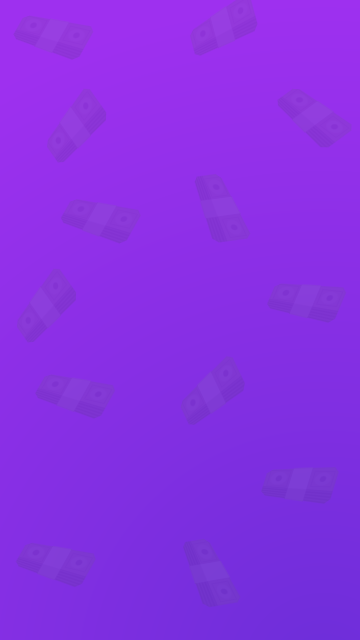
This background is drawn by a Shadertoy shader. Its source:

```glsl
// Faint bundles of paper notes scattered over a violet gradient.
// The gradient is radial from the lower right; each bundle is a tapered, skewed
// box with a note face, a shaded side and a band, placed by layered sines.

const vec3 GLOW_NEAR = vec3(0.425, 0.178, 0.850);
const vec3 GLOW_FAR = vec3(0.620, 0.190, 0.938);
const vec2 GLOW_CENTRE = vec2(0.90, -0.10);
const float GLOW_REACH = 1.88;

const vec3 NOTE_TINT = vec3(0.45, 0.33, 0.60);
const vec3 SIDE_TINT = vec3(0.36, 0.25, 0.54);
const vec3 BAND_TINT = vec3(0.52, 0.43, 0.70);
const vec3 INK_TINT = vec3(0.33, 0.20, 0.52);
const float TINT_STRENGTH = 0.23;

const int ROWS = 7;
const int EMPTY_SLOT = 10;        // left slot of the sixth row
const float HALF_LENGTH = 0.098;  // of the canvas width
const float SKEW = 0.26;
const float FOLD = -0.30;         // where the face meets the side

mat2 rotation(float a) {
    float c = cos(a), s = sin(a);
    return mat2(c, -s, s, c);
}

// Coverage of a shape from its signed distance.
float cover(float d, float blur) {
    return clamp(0.5 - d / blur, 0.0, 1.0);
}

float box(vec2 p, vec2 halfSize) {
    vec2 q = abs(p) - halfSize;
    return max(q.x, q.y);
}

// Tints the background with one bundle; q spans -1 to 1 along its length.
vec3 drawBundle(vec3 base, vec2 q, float blur) {
    q.x -= SKEW * q.y;
    float halfHeight = mix(0.36, 0.54, clamp(0.5 + 0.5 * q.x, 0.0, 1.0));
    vec2 p = vec2(q.x, q.y / halfHeight);

    // Chamfered outline, slightly wider under the band.
    float bandEdge = abs(p.x + 0.02) - 0.27;
    float swell = bandEdge < 0.0 ? 0.04 : 0.0;
    float outline = max(abs(p.x) - 1.0, (abs(p.y) - 1.0 - swell) * halfHeight);
    outline = max(outline, (abs(p.x) + 0.5 * abs(p.y) - 1.36) * 0.85);

    float band = cover(bandEdge, blur);
    float side = cover((p.y - FOLD) * halfHeight, blur);
    vec3 tint = mix(NOTE_TINT, SIDE_TINT, side);

    // Paper edges on the side.
    tint -= 0.025 * side * sin(p.y * 38.0);

    // A framed note with a round seal on each half.
    vec2 note = vec2(abs(p.x) - 0.62, (p.y - 0.34) * halfHeight);
    float face = 1.0 - side;
    float frame = abs(box(note, vec2(0.28, 0.22))) - 0.008;
    float panel = length(note * vec2(0.8, 1.0)) - 0.18;
    float seal = length(note) - 0.085;
    tint = mix(tint, BAND_TINT, 0.40 * face * cover(panel, blur));
    tint = mix(tint, INK_TINT, 0.45 * face * cover(frame, blur));
    tint = mix(tint, INK_TINT, 0.75 * face * cover(seal, blur));

    // The band covers the notes and keeps a softer fold.
    tint = mix(tint, BAND_TINT - 0.06 * side, band);
    float crease = cover(abs(bandEdge) - 0.008, blur);
    tint = mix(tint, INK_TINT, 0.35 * crease);
    float rim = cover(abs(outline + 0.012) - 0.010, blur);
    tint = mix(tint, INK_TINT, 0.25 * rim);

    return mix(base, tint, TINT_STRENGTH * cover(outline, blur));
}

// Centre in xy and turn in z; even slots lie left, odd slots right.
vec3 placeBundle(int slot, float canvasHeight) {
    float row = float(slot / 2);
    bool isLeft = slot % 2 == 0;
    float odd = mod(row, 2.0);
    float wobble = sin(row * 2.3 + float(slot) * 1.7);
    float x = isLeft ? 0.145 + 0.075 * mod(row, 3.0) : 0.60 + 0.25 * odd;
    float y = 0.945 - 0.138 * row + 0.012 * wobble;
    float turn = isLeft ? mix(-0.26, 0.87, odd)
                        : -0.26 + 0.96 * sin(1.4 * row + 2.2);
    return vec3(x + 0.02 * wobble, y * canvasHeight, turn);
}

void mainImage(out vec4 fragColor, in vec2 fragCoord) {
    vec2 p = fragCoord / iResolution.x;
    float canvasHeight = iResolution.y / iResolution.x;
    float blur = 1.4 / (iResolution.x * HALF_LENGTH);

    float glow = length(p - GLOW_CENTRE) / GLOW_REACH;
    vec3 colour = mix(GLOW_NEAR, GLOW_FAR, clamp(glow, 0.0, 1.0));

    for (int slot = 0; slot < 2 * ROWS; slot++) {
        if (slot == EMPTY_SLOT) continue;
        vec3 place = placeBundle(slot, canvasHeight);
        vec2 q = rotation(place.z) * (p - place.xy) / HALF_LENGTH;
        colour = drawBundle(colour, q, blur);
    }
    fragColor = vec4(colour, 1.0);
}
```
